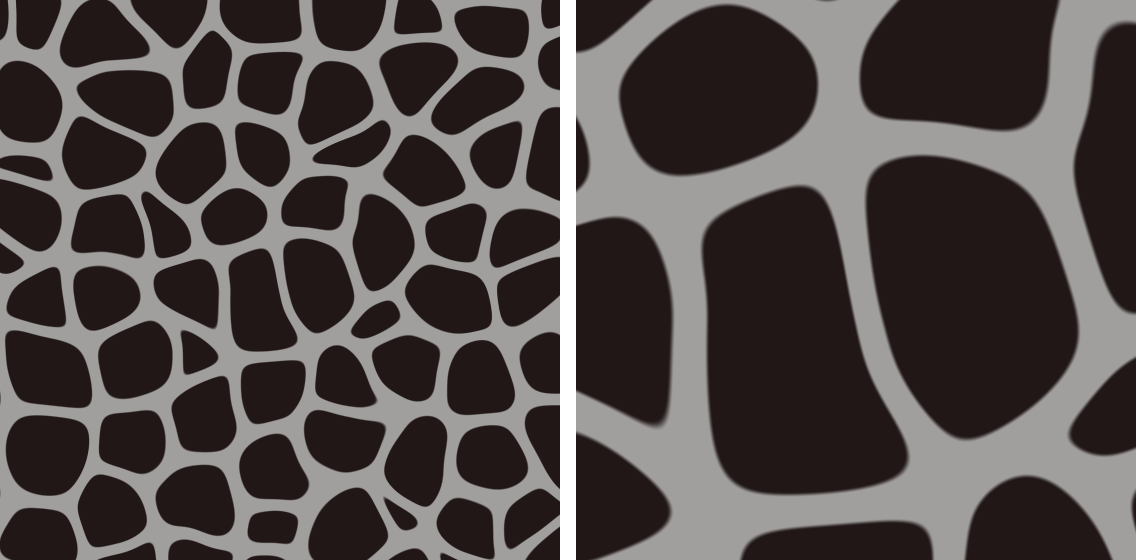
Left: the whole. Right: its middle third, enlarged.
Reproduce this pattern procedurally as a Shadertoy shader.

```glsl
#define CELLS 7.6          // patches across the canvas
#define JITTER 0.84        // irregularity of the patch centres
#define SIZE_SPREAD 0.30   // difference between large and small patches
#define GAP vec2(0.055, 0.085)      // half width of the gaps, in cells
#define SHARPNESS vec2(17.0, 9.0)   // corner tightness: small, large patches
#define WARP_AMOUNT 0.24   // waviness of the outlines
#define WARP_FREQUENCY 1.25
#define EDGE_SOFTNESS 0.0015        // in canvas units
#define SEED vec2(23.0, 41.0)
#define PATCH_COLOR vec3(0.13, 0.09, 0.09)
#define GAP_COLOR vec3(0.63, 0.62, 0.62)

vec3 hash3(vec2 p) {
    vec3 q = fract(p.xyx * vec3(0.1031, 0.1030, 0.0973));
    q += dot(q, q.yxz + 33.33);
    return fract((q.xxy + q.yzz) * q.zyx);
}

// Smooth value noise with two channels
vec2 noise2(vec2 p) {
    vec2 i = floor(p), f = fract(p);
    f = f * f * f * (f * (f * 6.0 - 15.0) + 10.0);
    vec2 low = mix(hash3(i).xy, hash3(i + vec2(1, 0)).xy, f.x);
    vec2 high = mix(hash3(i + vec2(0, 1)).xy, hash3(i + vec2(1, 1)).xy, f.x);
    return mix(low, high, f.y);
}

// Patch centre in xy, size weight in z
vec3 site(vec2 cell) {
    vec3 h = hash3(cell);
    return vec3(cell + 0.5 + JITTER * (h.xy - 0.5), SIZE_SPREAD * h.z);
}

// Signed distance to the rounded outline of a weighted Voronoi cell, positive inside
float patchDistance(vec2 p) {
    vec2 base = floor(p), homeCell = base;
    vec3 home = vec3(0.0);
    float nearest = 1e5;

    // Find the patch that owns this point
    for (int y = -2; y <= 2; y++)
    for (int x = -2; x <= 2; x++) {
        vec2 cell = base + vec2(x, y);
        vec3 s = site(cell);
        vec2 r = s.xy - p;
        float power = dot(r, r) - s.z;
        if (power < nearest) {
            nearest = power;
            home = s;
            homeCell = cell;
        }
    }

    // Blend the distances to all of its sides, which rounds the corners
    float size = home.z / SIZE_SPREAD;
    float sharpness = mix(SHARPNESS.x, SHARPNESS.y, size);
    float sum = 0.0;
    for (int y = -2; y <= 2; y++)
    for (int x = -2; x <= 2; x++) {
        if (x == 0 && y == 0) continue;
        vec3 s = site(homeCell + vec2(x, y));
        vec2 r = s.xy - p;
        float side = (dot(r, r) - s.z - nearest) / (2.0 * distance(s.xy, home.xy));
        sum += exp(-sharpness * side);
    }
    float gap = mix(GAP.x, GAP.y, hash3(homeCell + 71.0).x);
    return -log(max(sum, 1e-9)) / sharpness - gap;
}

void mainImage(out vec4 fragColor, in vec2 fragCoord) {
    float canvas = min(iResolution.x, iResolution.y);
    vec2 p = fragCoord / canvas * CELLS + SEED;

    // Bend the sides into waves
    p += WARP_AMOUNT * (noise2(p * WARP_FREQUENCY + 7.3) - 0.5);

    float soft = CELLS * max(EDGE_SOFTNESS, 0.7 / canvas);
    float inside = smoothstep(-soft, soft, patchDistance(p));
    fragColor = vec4(mix(GAP_COLOR, PATCH_COLOR, inside), 1.0);
}
```
